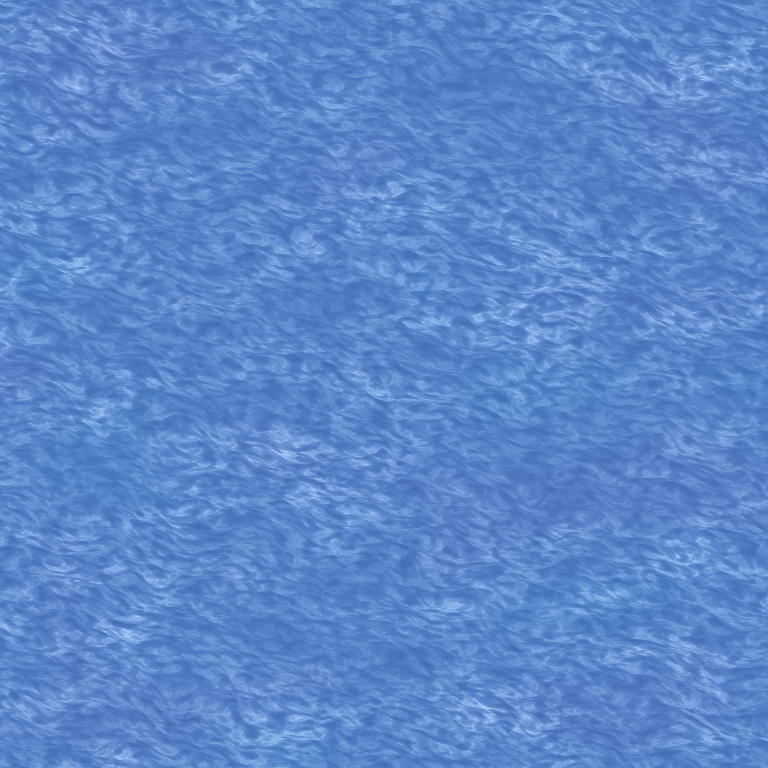
A WebGL 2 fragment shader for this texture:

```glsl
#version 300 es
precision highp float;
// Open water seen from above: wind ripples over slow, tilted swells.
// Stretched gradient noise in several sizes and directions sums to one
// roughly normal tone, which a curved colour ramp turns into blue water.

uniform vec2 u_resolution;
out vec4 fragColor;

// Ripples: cells per canvas along and across the crests
const int   RIPPLE_LAYERS = 5;
const vec2  RIPPLE_CELLS  = vec2(13.5, 38.0);
const float RIPPLE_GROWTH = 1.45;
const float RIPPLE_TILT   = -0.27;
const float RIPPLE_SPREAD = 0.22;
const float RIPPLE_WEIGHTS[5] = float[5](0.24, 0.33, 0.47, 0.58, 0.50);
const float WAVE_SHARE    = 0.84;
const float CREST_SHARE   = 0.53;
const float GUST_STRENGTH = 0.10;
const float WAVE_PUSH     = 0.06;

// Swells and broad patches of light
const vec2  SWELL_CELLS  = vec2(7.0, 19.0);
const float SWELL_TILT   = 0.20;
const float SWELL_WEIGHT = 0.27;
const vec2  PATCH_CELLS  = vec2(3.0, 6.0);
const float PATCH_WEIGHT = 0.14;

// Bending of the crests
const float BEND_CELLS  = 11.0;
const float BEND_AMOUNT = 0.0036;

// Colour ramp: base + slope * light - curve * light^2
const vec3  WATER_BASE  = vec3(0.25, 0.415, 0.700);
const vec3  WATER_SLOPE = vec3(1.00, 1.12, 0.95);
const vec3  WATER_CURVE = vec3(0.00, 0.50, 0.75);
const float LIGHT_MID   = 0.100;
const float LIGHT_GAIN  = 0.47;
const vec3  HUE_DRIFT   = vec3(-0.004, 0.003, 0.001);

const float NOISE_TO_UNIT = 4.6; // brings the noise to unit deviation

vec2 gradientAt(ivec2 cell, uint seed) {
    uint h = uint(cell.x) * 0x8da6b343u ^ uint(cell.y) * 0xd8163841u ^ seed * 0xcb1ab31fu;
    h = (h ^ (h >> 16)) * 0x7feb352du;
    h = (h ^ (h >> 15)) * 0x846ca68bu;
    h ^= h >> 16;
    float angle = float(h >> 8) * 6.28318 / 16777216.0;
    return vec2(cos(angle), sin(angle));
}

// Gradient noise with zero mean and about unit deviation
float noise(vec2 p, uint seed) {
    ivec2 c = ivec2(floor(p));
    vec2 f = fract(p);
    vec2 u = f * f * f * (f * (f * 6.0 - 15.0) + 10.0);
    float a = dot(gradientAt(c, seed), f);
    float b = dot(gradientAt(c + ivec2(1, 0), seed), f - vec2(1.0, 0.0));
    float d = dot(gradientAt(c + ivec2(0, 1), seed), f - vec2(0.0, 1.0));
    float e = dot(gradientAt(c + ivec2(1, 1), seed), f - vec2(1.0));
    return NOISE_TO_UNIT * mix(mix(a, b, u.x), mix(d, e, u.x), u.y);
}

// Coordinates along and across a direction
vec2 turn(vec2 p, float angle) {
    float c = cos(angle), s = sin(angle);
    return vec2(c * p.x + s * p.y, c * p.y - s * p.x);
}

// Thin bright lines where the noise crosses zero, normalised
float crestLine(float n) {
    return (exp(-2.0 * abs(n)) - 0.336) * 3.6;
}

float rippleTone(vec2 p) {
    float tone = 0.0;
    vec2 cells = RIPPLE_CELLS;
    for (int i = 0; i < RIPPLE_LAYERS; i++) {
        float tilt = RIPPLE_TILT + RIPPLE_SPREAD * sin(2.4 * float(i));
        float n = noise(turn(p, tilt) * cells, uint(i + 1));
        tone += RIPPLE_WEIGHTS[i] * (WAVE_SHARE * n + CREST_SHARE * crestLine(n));
        p.y += WAVE_PUSH * n / cells.y; // larger waves push the smaller ones
        cells *= RIPPLE_GROWTH;
    }
    return tone;
}

void main() {
    vec2 uv = gl_FragCoord.xy / u_resolution.y;

    // Bend the surface so that crests curve and fork
    vec2 bend = vec2(noise(uv * BEND_CELLS, 21u), noise(uv * BEND_CELLS, 22u));
    vec2 p = uv + BEND_AMOUNT * bend;

    // Sum of swell, patches and gusty ripples
    float swell = noise(turn(p, SWELL_TILT) * SWELL_CELLS, 31u);
    float patches = noise(turn(uv, SWELL_TILT) * PATCH_CELLS, 32u);
    float gust = 1.0 + GUST_STRENGTH * clamp(0.6 * swell + 0.8 * patches, -2.0, 2.0);
    float tone = SWELL_WEIGHT * swell + PATCH_WEIGHT * patches + gust * rippleTone(p);

    // Colour, with a slow drift between cyan and violet
    float light = min(LIGHT_MID * exp(LIGHT_GAIN * tone), 0.42);
    vec3 colour = WATER_BASE + WATER_SLOPE * light - WATER_CURVE * light * light;
    colour += HUE_DRIFT * noise(uv * vec2(4.0, 7.0), 41u);
    fragColor = vec4(clamp(colour, 0.0, 1.0), 1.0);
}
```
